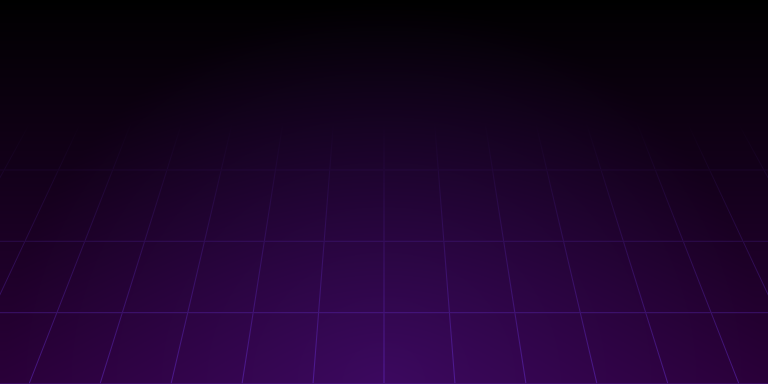
Write a WebGL 2 fragment shader that draws this background.

```glsl
#version 300 es
precision highp float;

uniform vec2 u_resolution;
out vec4 fragColor;

// Share of a pixel covered by a thin line at distance d
float lineCoverage(float d, float pixel) {
    float halfWidth = 0.0014;
    float upper = min(d + halfWidth, 0.5 * pixel);
    float lower = max(d - halfWidth, -0.5 * pixel);
    return clamp((upper - lower) / pixel, 0.0, 1.0);
}

// Distance to the nearest multiple of spacing
float repeatDistance(float x, float spacing) {
    return abs(fract(x / spacing + 0.5) - 0.5) * spacing;
}

void main() {
    // Height runs 0 to 1, x is centred
    vec2 p = gl_FragCoord.xy / u_resolution.y;
    p.x -= 0.5 * u_resolution.x / u_resolution.y;
    float pixel = 1.0 / u_resolution.y;

    // Dark vertical gradient
    vec3 color = mix(vec3(0.165, 0.0, 0.225), vec3(0.0), p.y);

    // Violet glow rising from the bottom centre
    float glow = 0.3 * max(1.0 - length(p) / 0.99, 0.0);
    color = mix(color, vec3(0.4, 0.11, 0.72), glow);

    // Floor grid: columns converge upwards, rows are evenly spaced
    float columns = lineCoverage(repeatDistance(p.x, 0.1849 - 0.0782 * p.y), pixel);
    float rows = lineCoverage(repeatDistance(p.y, 0.1858), pixel);
    float fade = clamp(1.0 - p.y / 0.68, 0.0, 1.0);
    color = mix(color, vec3(0.47, 0.24, 1.0), 0.36 * fade * max(columns, rows));

    fragColor = vec4(color, 1.0);
}
```
